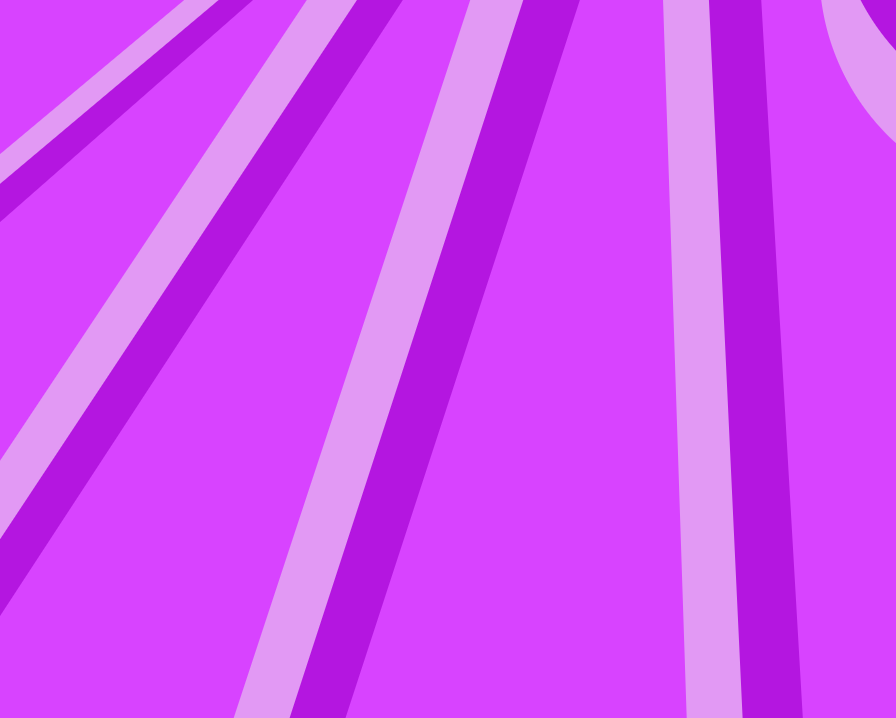
A Shadertoy shader for this background:

```glsl
const vec3 BASE = vec3(0.847, 0.263, 1.0);
const vec3 LIGHT = vec3(0.886, 0.600, 0.957);
const vec3 SHADE = vec3(0.706, 0.086, 0.878);
const int RAY_COUNT = 4;

// Left, middle and right edge of each ray on the top and bottom borders
const vec3 RAY_TOP[RAY_COUNT] = vec3[](
    vec3(0.257, 0.305, 0.353),
    vec3(0.428, 0.498, 0.562),
    vec3(0.656, 0.730, 0.809),
    vec3(0.925, 0.989, 1.062));
const vec3 RAY_BOTTOM[RAY_COUNT] = vec3[](
    vec3(-0.940, -0.886, -0.788),
    vec3(-0.239, -0.165, -0.093),
    vec3(0.326, 0.404, 0.482),
    vec3(0.958, 1.036, 1.120));

// Antialiased coverage of the positive side of a distance
float coverage(float dist, float pixel) {
    return clamp(dist / pixel + 0.5, 0.0, 1.0);
}

// Signed distance to a slanted edge, positive on its right
float edgeDistance(vec2 p, float topX, float bottomX) {
    float slope = topX - bottomX;
    return (p.x - bottomX - slope * p.y) / sqrt(1.0 + slope * slope);
}

// Light band followed by its shaded side
vec3 paintRay(vec3 color, vec2 p, vec3 top, vec3 bottom, float pixel) {
    color = mix(color, LIGHT, coverage(edgeDistance(p, top.x, bottom.x), pixel));
    color = mix(color, SHADE, coverage(edgeDistance(p, top.y, bottom.y), pixel));
    return mix(color, BASE, coverage(edgeDistance(p, top.z, bottom.z), pixel));
}

vec3 paintDisc(vec3 color, vec3 fill, vec2 p, vec2 center, float radius, float pixel) {
    return mix(color, fill, coverage(radius - length(p - center), pixel));
}

void mainImage(out vec4 fragColor, in vec2 fragCoord) {
    float pixel = 1.0 / iResolution.y;
    vec2 p = fragCoord / iResolution.xy * vec2(1.25, 1.0);
    vec3 color = BASE;

    // Fan of rays, from left to right
    for (int i = 0; i < RAY_COUNT; i++) {
        color = paintRay(color, p, RAY_TOP[i], RAY_BOTTOM[i], pixel);
    }

    // Rounded corner shape with a shaded core
    color = paintDisc(color, LIGHT, p, vec2(1.469, 1.042), 0.326, pixel);
    color = paintDisc(color, SHADE, p, vec2(1.490, 1.150), 0.326, pixel);

    fragColor = vec4(color, 1.0);
}
```
